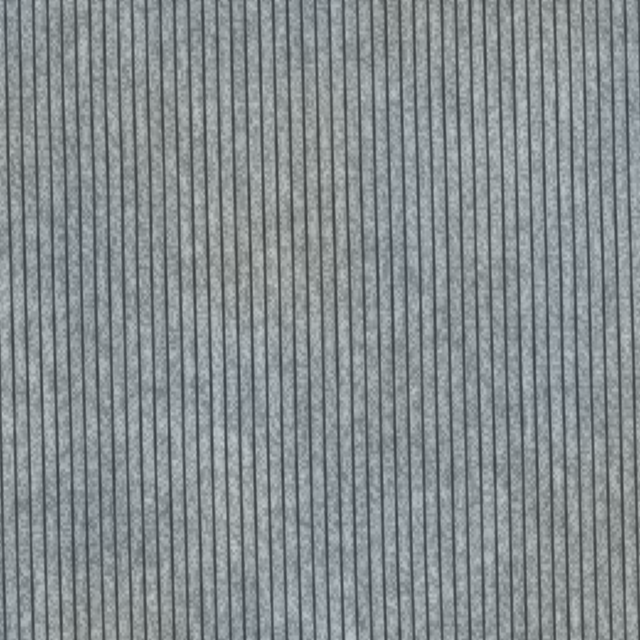
This texture is drawn by a Shadertoy shader. Its source:

```glsl
// Grey ribbed fabric: narrow, slightly leaning vertical ribs parted by dark grooves.
// Each rib is a distance profile in a repeating coordinate; layered value noise
// adds woven grain, soft mottling and uneven groove depth.

const float RIB_COUNT = 45.4;
const float LEAN = 0.022;          // sideways drift over the full height
const float GROOVE_PHASE = 0.35;   // first groove at the top edge, in ribs
const vec3 RIB_COLOR = vec3(0.578, 0.606, 0.613);
const vec3 GROOVE_COLOR = vec3(0.250, 0.272, 0.282);
const vec3 COOL_TINT = vec3(-0.010, 0.000, 0.014);

float hash(vec2 p) {
    return fract(sin(dot(p, vec2(127.1, 311.7))) * 43758.545);
}

// Smooth value noise, centred on zero
float noise(vec2 p) {
    vec2 cell = floor(p);
    vec2 f = fract(p);
    f = f * f * (3.0 - 2.0 * f);
    float low = mix(hash(cell), hash(cell + vec2(1.0, 0.0)), f.x);
    float high = mix(hash(cell + vec2(0.0, 1.0)), hash(cell + vec2(1.0, 1.0)), f.x);
    return mix(low, high, f.y) - 0.5;
}

// Horizontal position measured in ribs, with grooves at whole numbers
float ribCoord(vec2 uv) {
    float wobble = 0.0016 * noise(uv * vec2(9.0, 7.0));
    return (uv.x - LEAN * (1.0 - uv.y) + wobble) * RIB_COUNT - GROOVE_PHASE;
}

// Darkness of the groove: 1 at its centre, 0 on the rib
float grooveMask(float ribX, float halfWidth, float blur) {
    float dist = abs(fract(ribX + 0.5) - 0.5);
    return 1.0 - smoothstep(0.02 - blur, halfWidth + blur, dist);
}

// Fine speckle with a few longer fibres along the ribs
float fabricGrain(vec2 uv) {
    float speckle = noise(uv * vec2(260.0, 215.0));
    float tuft = noise(uv * vec2(150.0, 105.0) + 37.0);
    float fibre = noise(uv * vec2(190.0, 36.0) + 71.0);
    return 0.18 * speckle + 0.10 * tuft + 0.05 * fibre;
}

void mainImage(out vec4 fragColor, in vec2 fragCoord) {
    vec2 uv = fragCoord / iResolution.xy;
    float ribX = ribCoord(uv);
    float ribId = floor(ribX);
    float across = fract(ribX);
    float pixel = RIB_COUNT / iResolution.x;

    // Rib body: rounded, a little lighter on its left side, each one varied
    float rounding = 0.05 * (sin(3.14159 * across) - 0.64);
    float sideLight = 0.03 * (0.5 - across);
    float ribTone = 0.03 * (hash(vec2(ribId, 4.0)) - 0.5);
    float mottle = 0.06 * noise(uv * 6.0 + 13.0) + 0.05 * noise(uv * 23.0);
    float shade = rounding + sideLight + ribTone + mottle;
    vec3 color = RIB_COLOR + shade + fabricGrain(uv);

    // Grooves: width and depth change from line to line and along each line
    float grooveId = floor(ribX + 0.5);
    float wear = noise(vec2(grooveId * 3.7, uv.y * 26.0));
    float halfWidth = 0.17 + 0.03 * wear;
    float depth = 0.93 + 0.20 * wear;
    float groove = grooveMask(ribX, halfWidth, 0.25 * pixel);
    vec3 grooveColor = GROOVE_COLOR + 0.35 * fabricGrain(uv + 0.31);
    color = mix(color, grooveColor, clamp(groove * depth, 0.0, 1.0));

    // Faint drift between greenish and bluish grey
    color += COOL_TINT * 2.0 * noise(uv * vec2(8.0, 5.0) + 5.0);
    fragColor = vec4(clamp(color, 0.0, 1.0), 1.0);
}
```
